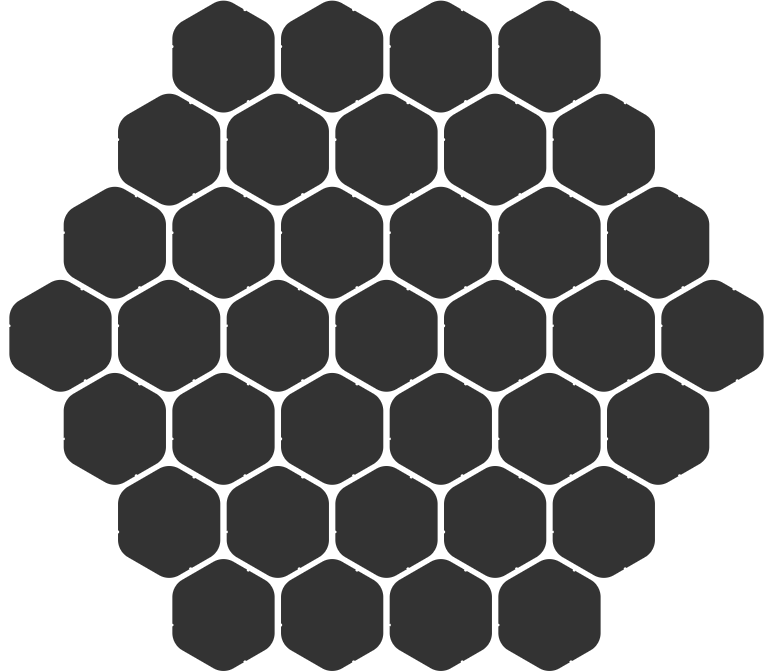
This pattern is drawn by a WebGL 1 fragment shader. Its source:

```glsl
precision highp float;
// A honeycomb of dark rounded hexagons on white, in seven rows of 4 to 7 cells.
// Each pixel takes the nearest cell of three adjacent rows and its rounded
// hexagon distance; tiny round nicks are cut from three sides of every cell.

uniform vec2 u_resolution;

// Lengths are fractions of the canvas height.
const vec3 PAPER = vec3(1.0);
const vec3 CELL_COLOR = vec3(0.2);
const vec2 CENTER_SHIFT = vec2(0.0003, 0.0003);
const float CENTER_SHIFT_X = 0.0034;
const vec2 PITCH = vec2(0.1617, 0.1385);   // column and row spacing
const float APOTHEM = 0.0761;              // center to flat side
const float CORNER_RADIUS = 0.0300;
const float OUTER_ROW = 3.0;               // rows run from -3 to 3
const float WIDEST_ROW = 6.0;              // gaps between cells, middle row
const float NICK_RADIUS = 0.0024;
const vec2 NICK_LEFT = vec2(-0.0768, 0.0149);
const vec2 NICK_UPPER = vec2(0.0320, 0.0700);
const vec2 NICK_LOWER = vec2(0.0370, -0.0671);

// Signed distance to a hexagon with a vertex at the top.
float hexagon(vec2 p, float apothem) {
  const vec3 k = vec3(-0.866025, 0.5, 0.577350);
  p = abs(p.yx);
  p -= 2.0 * min(dot(k.xy, p), 0.0) * k.xy;
  p -= vec2(clamp(p.x, -k.z * apothem, k.z * apothem), apothem);
  return length(p) * sign(p.y);
}

// Rounded cell with its nicks; the lower rows are mirrored.
float cell(vec2 p, float row) {
  float d = hexagon(p, APOTHEM - CORNER_RADIUS) - CORNER_RADIUS;
  p.y *= row < -0.5 ? -1.0 : 1.0;
  float nick = min(length(p - NICK_LEFT),
                   min(length(p - NICK_UPPER), length(p - NICK_LOWER)));
  return max(d, NICK_RADIUS - nick);
}

// Distance to the closest cell of the comb.
float honeycomb(vec2 p) {
  float d = 1.0;
  float nearestRow = floor(p.y / PITCH.y + 0.5);
  for (int i = -1; i <= 1; i++) {
    float row = clamp(nearestRow + float(i), -OUTER_ROW, OUTER_ROW);
    float gaps = WIDEST_ROW - abs(row);
    float column = clamp(floor(p.x / PITCH.x + 0.5 * gaps + 0.5), 0.0, gaps);
    vec2 center = vec2(column - 0.5 * gaps, row) * PITCH;
    d = min(d, cell(p - center, row));
  }
  return d;
}

void main() {
  vec2 p = (gl_FragCoord.xy - 0.5 * u_resolution) / u_resolution.y;
  p -= CENTER_SHIFT + vec2(CENTER_SHIFT_X, 0.0);

  // One pixel of edge smoothing
  float coverage = clamp(0.5 - honeycomb(p) * u_resolution.y, 0.0, 1.0);
  gl_FragColor = vec4(mix(PAPER, CELL_COLOR, coverage), 1.0);
}
```
